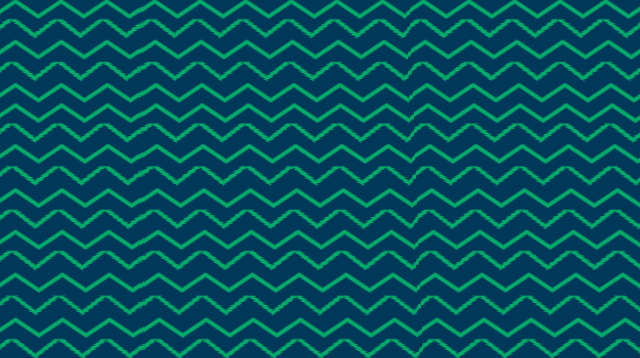
This pattern is drawn by a Shadertoy shader. Its source:

```glsl
#define ROWS 17
#define ROW_STEP 0.0572
#define PERIOD 0.1273
#define PEAK_X 0.0433
#define DEPTH 0.0425
#define HALF_WIDTH 0.0055
#define GROWTH 0.0022
#define ROUGHNESS 0.0036
#define SOFTNESS 0.0034
#define NAVY vec3(0.0, 0.22, 0.35)
#define GREEN vec3(0.02, 0.67, 0.41)

// Ragged sideways wear, strongest across thin horizontal slices
float layeredSines(vec2 p) {
    return 0.5 * sin(p.y * 620.0 + 2.0 * sin(p.x * 47.0))
         + 0.3 * sin(p.y * 1130.0 + p.x * 91.0)
         + 0.2 * sin(p.x * 240.0 - p.y * 310.0);
}

// Phase slip at a seam, taken in two small stairs
float seamSlip(float x, float seamX, float slip) {
    return 0.5 * slip * (step(seamX - 0.005, x) + step(seamX + 0.005, x));
}

// 0 at the peaks, 1 at the valleys
float triangleWave(float phase) {
    return 1.0 - abs(2.0 * fract(phase) - 1.0);
}

// Signed distance to one zigzag row; y runs downwards
float zigzagRow(vec2 p, float row) {
    float scale = 1.0 + GROWTH * row;
    float top = row * ROW_STEP * scale + 0.0028 * cos(1.16 * row - 4.65) - 0.001;

    // Alternate rows are worn, with one pair of clean rows together
    float worn = mod(row + step(4.5, row), 2.0);
    float wear = ROUGHNESS * mix(0.12, 1.0, worn) * layeredSines(p + row * 0.37);
    float depth = mix(DEPTH, DEPTH * 1.15, worn);
    float lift = mix(0.0048, -0.003, worn);

    float phase = (p.x + wear - PEAK_X + 0.01 * worn) / (PERIOD * scale);
    float centre = top + scale * (lift + depth * triangleWave(phase));
    float slope = 2.0 * depth / PERIOD;
    float stroke = abs(p.y - centre) / sqrt(1.0 + slope * slope) - HALF_WIDTH;

    // Cut peaks and valleys flat
    float cut = max(top - p.y, p.y - top - 0.0525 * scale);
    return max(stroke, cut);
}

void mainImage(out vec4 fragColor, in vec2 fragCoord) {
    vec2 p = fragCoord / iResolution.y;
    p.y = 1.0 - p.y;

    // Two near-vertical seams displace the rows
    float slip = seamSlip(p.x, 0.392 + 0.006 * p.y, -0.007)
               + seamSlip(p.x, 1.138 + 0.038 * p.y, 0.013);
    vec2 q = vec2(p.x + slip, p.y);

    float dist = 1.0;
    for (int i = 0; i < ROWS; i++) {
        dist = min(dist, zigzagRow(q, float(i)));
    }

    float edge = max(SOFTNESS, 0.75 / iResolution.y);
    float ink = 1.0 - smoothstep(-edge, edge, dist);
    fragColor = vec4(mix(NAVY, GREEN, ink), 1.0);
}
```
